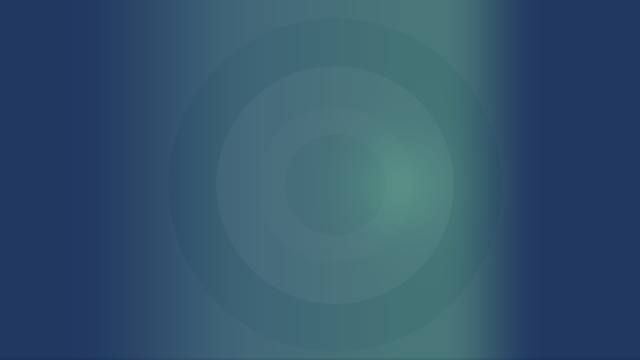
Write a Shadertoy shader that draws this background.

```glsl
#define NAVY vec3(0.130, 0.220, 0.382)
#define SLATE vec3(0.262, 0.410, 0.475)
#define TEAL vec3(0.285, 0.465, 0.475)
#define GLOW_COLOR vec3(0.325, 0.560, 0.515)
#define RING_CENTER vec2(0.0417, -0.014)
#define GLOW_CENTER vec2(0.227, -0.014)
#define GLOW_RADIUS 0.135
#define LEFT_FADE vec2(-0.72, -0.14)
#define RIGHT_FADE vec2(0.335, 0.625)
#define RING_RADII vec4(0.463, 0.330, 0.216, 0.140)
#define RING_TINTS vec4(-0.018, 0.032, 0.010, -0.018)

// Soft vertical band: navy sides, slate to teal across the middle
vec3 bandColor(float x) {
    float lit = smoothstep(LEFT_FADE.x, LEFT_FADE.y, x)
              * (1.0 - smoothstep(RIGHT_FADE.x, RIGHT_FADE.y, x));
    vec3 core = mix(SLATE, TEAL, smoothstep(-0.25, 0.3, x));
    return mix(NAVY, core, lit);
}

// Antialiased disc coverage
float disc(vec2 p, float radius, float pixel) {
    return 1.0 - smoothstep(-pixel, pixel, length(p) - radius);
}

void mainImage(out vec4 fragColor, in vec2 fragCoord) {
    vec2 p = (fragCoord - 0.5 * iResolution.xy) / iResolution.y;
    float pixel = 1.0 / iResolution.y;

    vec3 color = bandColor(p.x);

    // Green glow
    vec2 g = (p - GLOW_CENTER) / GLOW_RADIUS;
    color = mix(color, GLOW_COLOR, 0.8 * exp(-dot(g, g)));

    // Concentric translucent discs, each lightening or darkening a little
    for (int i = 0; i < 4; i++) {
        float cover = disc(p - RING_CENTER, RING_RADII[i], pixel);
        color += RING_TINTS[i] * cover * vec3(1.0, 0.7, 0.7);
    }

    // Thin shade along the lower edge
    color *= 1.0 - 0.1 * (1.0 - smoothstep(-0.5, -0.49, p.y));

    fragColor = vec4(color, 1.0);
}
```
